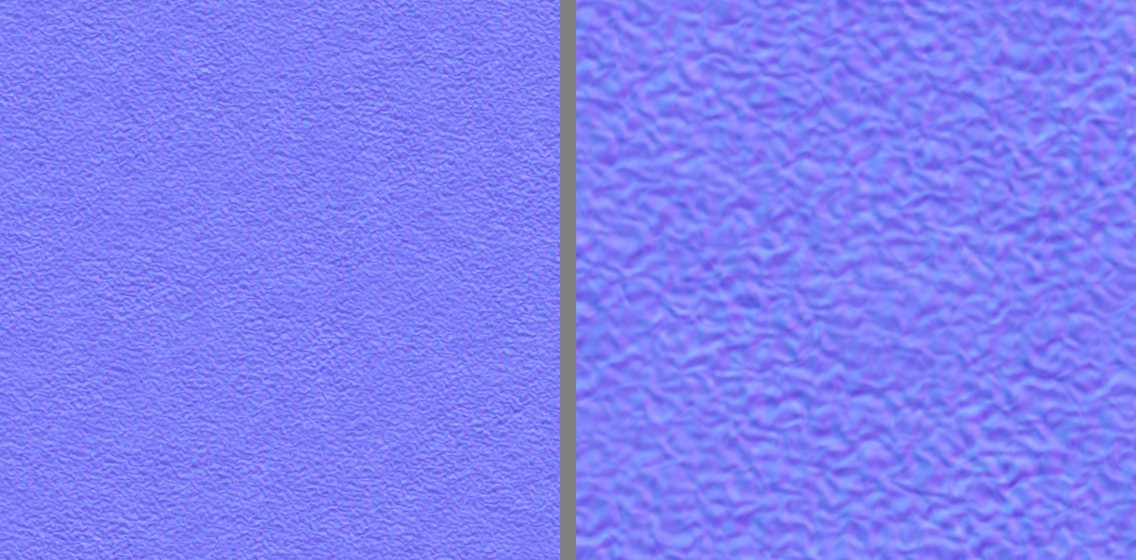
Left: the whole. Right: its middle third, enlarged.
Reproduce this texture map procedurally as a WebGL 2 fragment shader.

```glsl
#version 300 es
precision highp float;
// Draws a tangent-space normal map of fine, softly wrinkled plaster.

uniform vec2 u_resolution;
out vec4 fragColor;

const vec3 FLAT_COLOR = vec3(0.499, 0.499, 0.974);  // level surface
const vec3 ACROSS_TINT = vec3(0.076, 0.094, 0.056); // slope across the wrinkles
const vec3 ALONG_TINT = vec3(0.038, -0.036, 0.002); // slope along the wrinkles
const vec3 PATCH_TINT = vec3(0.024, 0.030, 0.014);  // broad, faint undulation
const vec2 GRAIN_CELLS = vec2(116.0, 142.0);        // grain cells per canvas
const float WRINKLE_TILT = 0.24;                    // radians, falling to the right
const float DETAIL_SCALE = 1.9;
const float DETAIL_HEIGHT = 0.27;
const float SWELL_SCALE = 0.43;
const float SWELL_HEIGHT = 0.65;
const float SLOPE_STEP = 0.26;                      // in grain cells
const float WARP_CELLS = 0.5;                       // frequency of the bending
const float WARP_AMOUNT = 0.6;
const float PATCH_CELLS = 9.0;                      // areas of rougher relief
const float PATCH_AMOUNT = 0.4;
const float TAU = 6.2831853;

float hash(vec2 cell) {
    return fract(sin(dot(cell, vec2(127.1, 311.7))) * 43758.5453);
}

vec2 randomDirection(vec2 cell) {
    float angle = TAU * hash(cell);
    return vec2(cos(angle), sin(angle));
}

// Gradient noise, centred on zero
float noise(vec2 p) {
    vec2 cell = floor(p);
    vec2 f = fract(p);
    vec2 blend = f * f * f * (f * (f * 6.0 - 15.0) + 10.0);
    vec2 right = vec2(1.0, 0.0);
    vec2 up = vec2(0.0, 1.0);
    float a = dot(randomDirection(cell), f);
    float b = dot(randomDirection(cell + right), f - right);
    float c = dot(randomDirection(cell + up), f - up);
    float d = dot(randomDirection(cell + 1.0), f - 1.0);
    return mix(mix(a, b, blend.x), mix(c, d, blend.x), blend.y);
}

// Relief: grains with a finer layer and a broad swell
float height(vec2 p) {
    return noise(p)
        + DETAIL_HEIGHT * noise(p * DETAIL_SCALE + 37.3)
        + SWELL_HEIGHT * noise(p * SWELL_SCALE + 19.6);
}

// Central differences along and across the wrinkles
vec2 slope(vec2 p) {
    vec2 dx = vec2(SLOPE_STEP, 0.0);
    vec2 dy = dx.yx;
    vec2 rise = vec2(height(p + dx) - height(p - dx),
                     height(p + dy) - height(p - dy));
    return rise / (2.0 * SLOPE_STEP);
}

void main() {
    vec2 uv = gl_FragCoord.xy / u_resolution;

    // Turn into the wrinkle direction and bend the grains slightly
    float c = cos(WRINKLE_TILT);
    float s = sin(WRINKLE_TILT);
    vec2 p = vec2(c * uv.x - s * uv.y, s * uv.x + c * uv.y) * GRAIN_CELLS;
    vec2 warp = vec2(noise(p * WARP_CELLS + 11.7), noise(p * WARP_CELLS + 71.3));
    p += WARP_AMOUNT * warp;

    // Encode the slopes as normal-map colours
    float roughness = 1.0 + PATCH_AMOUNT * noise(uv * PATCH_CELLS + 5.2);
    float undulation = noise(uv * PATCH_CELLS * 2.0 + 23.4);
    vec2 tilt = slope(p) * roughness;
    vec3 color = FLAT_COLOR + PATCH_TINT * undulation
        + ALONG_TINT * tilt.x + ACROSS_TINT * tilt.y;
    fragColor = vec4(clamp(color, 0.0, 1.0), 1.0);
}
```
